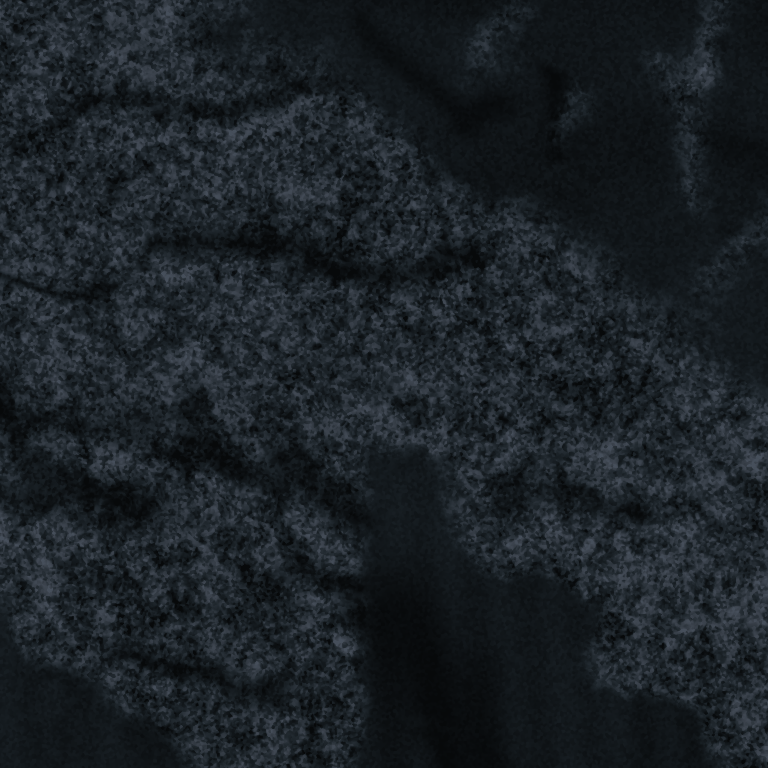
Reproduce this texture procedurally as a three.js fragment shader.

```glsl
varying vec2 vUv;

vec2 hash2(vec2 cell) {
  vec3 q = fract(cell.xyx * vec3(0.1031, 0.1030, 0.0973));
  q += dot(q, q.yzx + 33.33);
  return fract((q.xx + q.yz) * q.zy);
}

// Soft cellular noise: every cell spreads its own brightness around its seed
float cells(vec2 p) {
  vec2 id = floor(p), f = fract(p);
  float sum = 0.0, weights = 0.0;
  for (int j = -1; j <= 1; j++) {
    for (int i = -1; i <= 1; i++) {
      vec2 o = vec2(float(i), float(j));
      vec2 d = o + hash2(id + o) - f;
      float w = exp(-7.0 * dot(d, d));
      sum += w * hash2(id + o + 71.0).x;
      weights += w;
    }
  }
  return sum / weights;
}

float segment(vec2 p, vec2 a, vec2 b) {
  vec2 ab = b - a;
  return length(p - a - ab * clamp(dot(p - a, ab) / dot(ab, ab), 0.0, 1.0));
}

float stroke(vec2 p, vec2 a, vec2 b, float width) {
  float d = segment(p, a, b) / width;
  return exp(-d * d);
}

// Dark furrow with a faint lit ridge below it
float crease(vec2 p, vec2 a, vec2 b, float width) {
  return stroke(p, a, b, 1.15 * width) - 0.22 * stroke(p + vec2(0.0, 2.4 * width), a, b, width);
}

// Leafy mottling from broad clumps down to fine grain
float foliage(vec2 p) {
  float sum = 0.0, freq = 13.0;
  for (int i = 0; i < 5; i++) {
    sum += (cells(p * freq + freq) - 0.5) * (0.045 + 0.019 * float(i));
    p = mat2(0.8, 0.6, -0.6, 0.8) * p;
    freq *= 2.15;
  }
  return sum;
}

// 1 on the mottled cloth, 0 on the bare dark cloth
float clothMask(vec2 p) {
  float upper = p.y - max(0.93 - 0.92 * (p.x - 0.42), 0.70 - 0.59 * (p.x - 0.68));
  float slope = 0.94 + 0.025 * sin(p.y * 38.0) - p.x - p.y;
  float middle = min(min(p.x - 0.47, 0.41 - p.y), 0.7 * slope);
  float corner = 0.7 * (0.21 - 0.95 * p.x - p.y);
  float bare = smoothstep(-0.04, 0.045, upper);
  bare = max(bare, smoothstep(-0.018, 0.022, max(middle, corner)));
  bare = max(bare, stroke(p, vec2(0.35, 0.98), vec2(0.5, 0.96), 0.055));

  float patches = stroke(p, vec2(0.64, 0.93), vec2(0.67, 0.99), 0.027);
  patches += stroke(p, vec2(0.72, 0.82), vec2(0.73, 0.88), 0.02);
  patches += stroke(p, vec2(0.84, 0.89), vec2(0.89, 0.86), 0.03);
  patches += stroke(p, vec2(0.91, 0.76), vec2(0.94, 1.0), 0.023);
  patches += stroke(p, vec2(0.91, 0.64), vec2(1.0, 0.70), 0.035);
  return clamp(1.0 - bare + 0.75 * patches, 0.0, 1.0);
}

float creases(vec2 p) {
  float c = crease(p, vec2(0.21, 0.68), vec2(0.60, 0.66), 0.017);
  c += crease(p, vec2(0.0, 0.625), vec2(0.16, 0.628), 0.011);
  c += 0.8 * crease(p, vec2(0.08, 0.84), vec2(0.44, 0.89), 0.014);
  c += crease(p, vec2(0.0, 0.47), vec2(0.08, 0.37), 0.026);
  c += crease(p, vec2(0.0, 0.36), vec2(0.18, 0.34), 0.024);
  c += 0.7 * crease(p, vec2(0.06, 0.46), vec2(0.24, 0.42), 0.016);
  c += crease(p, vec2(0.27, 0.45), vec2(0.46, 0.32), 0.021);
  c += crease(p, vec2(0.38, 0.26), vec2(0.46, 0.22), 0.015);
  c += crease(p, vec2(0.15, 0.14), vec2(0.37, 0.12), 0.018);
  c += 0.8 * crease(p, vec2(0.66, 0.35), vec2(0.82, 0.345), 0.018);
  c += 0.7 * crease(p, vec2(0.46, 0.99), vec2(0.62, 0.86), 0.02);
  c += crease(p, vec2(0.70, 0.90), vec2(0.72, 0.79), 0.016);
  c += 0.8 * stroke(p, vec2(0.54, 0.22), vec2(0.62, 0.0), 0.06);
  // Small scattered wrinkles
  for (int i = 0; i < 14; i++) {
    vec2 a = hash2(vec2(float(i), 5.0));
    vec2 run = 0.1 * (hash2(vec2(float(i), 9.0)) - vec2(0.0, 0.7));
    c += 0.4 * crease(p, a, a + run, 0.015);
  }
  return clamp(c, -0.3, 1.0);
}

void main() {
  vec2 wobble = vec2(cells(vUv * 10.0), cells(vUv * 10.0 + 40.0)) - 0.5;
  vec2 ragged = vec2(cells(vUv * 45.0), cells(vUv * 45.0 + 60.0)) - 0.5;
  vec2 p = vUv + 0.06 * wobble;

  float mottle = foliage(vUv + 0.003 * ragged);
  float relief = cells(vUv * vec2(5.0, 8.0) + 20.0) - 0.5;
  float grain = cells(vUv * 260.0) - 0.5;

  // Mottled cloth with pale flecks, bare cloth with soft pleats
  float leafy = 0.158 + mottle + 0.03 * relief + 0.02 * smoothstep(0.0, 0.06, mottle);
  float pleats = sin(vUv.x * 95.0 + 3.0 * sin(vUv.y * 4.0)) * smoothstep(0.5, 0.2, vUv.y);
  float bare = 0.082 + 0.035 * grain + 0.04 * relief + 0.008 * pleats;

  float value = mix(bare, leafy, clothMask(p + 0.012 * ragged));
  value *= 1.0 - 0.58 * creases(p);
  value = clamp(value, 0.035, 0.31);

  vec3 tint = mix(vec3(0.77, 1.0, 1.16), vec3(0.89, 1.0, 1.15), smoothstep(0.08, 0.28, value));
  gl_FragColor = vec4(value * tint, 1.0);
}
```
